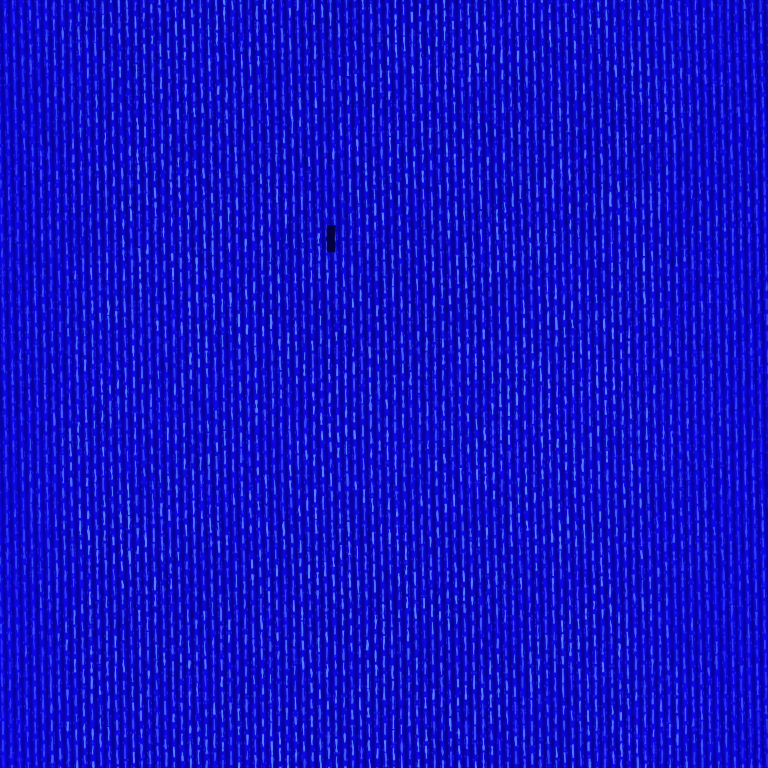
Write a WebGL 2 fragment shader that draws this texture.

```glsl
#version 300 es
precision highp float;
// Blue ribbed weave: fine leaning yarns with broken pale stitches and one dark flaw.

uniform vec2 u_resolution;
out vec4 fragColor;

const float COLUMNS = 94.5;
const float ROWS = 46.0;
const float LEAN = 0.02;                // sideways drift of the yarns per unit of height
const float STITCH_HALF_WIDTH = 0.105;  // in column widths
const float STITCH_HALF_LENGTH = 0.36;  // in row heights
const float COLUMN_STAGGER = 0.49;      // row shift from one column to the next
const float WOBBLE = 0.1;               // sideways waver of the stitches
const float FLECK_DENSITY = 0.15;
const float DYE_VARIATION = 0.13;       // broad unevenness of the yarn colour
const vec2 FLAW_CENTER = vec2(0.431, 0.689);
const vec2 FLAW_HALF_SIZE = vec2(0.0058, 0.0175);

const vec3 GROOVE = vec3(0.025, 0.005, 0.58);
const vec3 YARN = vec3(0.05, 0.025, 0.90);
const vec3 STITCH = vec3(0.33, 0.50, 1.0);
const vec3 FLECK = vec3(0.13, 0.16, 0.95);
const vec3 FLAW = vec3(0.01, 0.0, 0.24);

const float TAU = 6.2831853;

float hash(vec2 cell) {
  uvec2 q = uvec2(ivec2(cell) + 4096) * uvec2(1597u, 3571u);
  uint n = (q.x ^ (q.y << 8)) * 747796405u + 2891336453u;
  n = ((n >> ((n >> 28) + 4u)) ^ n) * 277803737u;
  n = (n >> 22) ^ n;
  return float(n >> 8) / 16777216.0;
}

float noise(vec2 p) {
  vec2 cell = floor(p);
  vec2 f = fract(p);
  f = f * f * (3.0 - 2.0 * f);
  float low = mix(hash(cell), hash(cell + vec2(1.0, 0.0)), f.x);
  float high = mix(hash(cell + vec2(0.0, 1.0)), hash(cell + vec2(1.0)), f.x);
  return mix(low, high, f.y);
}

// Coverage of a band around zero, softened over the given width.
float band(float d, float halfWidth, float soft) {
  return 1.0 - smoothstep(-soft, soft, abs(d) - halfWidth);
}

// Coverage of the broken stitch running along one column.
float stitch(float x, float y, float column, vec2 soft) {
  float along = y * ROWS + column * COLUMN_STAGGER + 0.2 * hash(vec2(column, 900.0));
  vec2 id = vec2(column, floor(along));
  float shift = (hash(id + 200.0) - 0.5) * 0.2;
  float halfLength = STITCH_HALF_LENGTH * mix(0.65, 1.25, hash(id + 400.0));
  float offset = 0.06 * (hash(id + 800.0) - 0.5);
  float waver = noise(vec2(column * 7.0, along * 3.0)) - 0.5;
  float swell = mix(0.55, 1.45, noise(vec2(column * 5.0 + 300.0, along * 4.7)));
  float across = band(x - offset - waver * WOBBLE, STITCH_HALF_WIDTH * swell, soft.x);
  float lengthwise = band(fract(along) - 0.5 - shift, halfLength, soft.y);
  return across * lengthwise * mix(0.45, 1.1, hash(id + 600.0));
}

void main() {
  vec2 uv = gl_FragCoord.xy / u_resolution;
  vec2 pixel = 1.0 / u_resolution;
  vec2 soft = max(vec2(0.07, 0.06), 0.55 * pixel * vec2(COLUMNS, ROWS));

  float u = (uv.x + LEAN * uv.y) * COLUMNS + 0.15 * (noise(uv * vec2(6.0, 5.0)) - 0.5);
  float column = floor(u);
  float x = fract(u) - 0.5;
  float sides = smoothstep(0.0, 0.15, uv.x) * (1.0 - smoothstep(0.78, 1.0, uv.x));

  // Rounded yarns between dark grooves, with uneven dye, richer toward both sides
  float ridge = 0.5 + 0.5 * cos(TAU * x);
  float grain = noise(vec2(u * 2.5, uv.y * ROWS * 3.0)) - 0.5;
  float dye = noise(uv * vec2(7.0, 5.0)) + 0.5 * noise(vec2(column, uv.y * 6.0)) - 0.75;
  float tone = ridge + 0.4 * grain + DYE_VARIATION * dye + 0.13 * (1.0 - sides);
  vec3 color = mix(GROOVE, YARN, clamp(tone + 0.05, -0.15, 1.05));

  // Small loose flecks beside the stitches
  vec2 speckle = vec2(u * 3.0, uv.y * ROWS * 5.0);
  float present = step(1.0 - FLECK_DENSITY, hash(floor(speckle) + 1200.0));
  float fleck = present * (1.0 - smoothstep(0.15, 0.6, length(fract(speckle) - 0.5)));
  color = mix(color, FLECK, 0.7 * fleck * smoothstep(0.02, 0.4, ridge));

  // Pale stitches, fainter toward both sides and in broad patches
  float patches = mix(0.85, 1.1, noise(uv * vec2(9.0, 6.0) + 40.0));
  float pale = stitch(x, uv.y, column, soft) * mix(0.5, 1.0, sides) * patches;
  color = mix(color, STITCH, min(pale, 1.0));

  // Single dark flaw with slightly ragged sides
  vec2 d = abs(uv - FLAW_CENTER) - FLAW_HALF_SIZE;
  d.x += 0.002 * (noise(uv * 180.0) - 0.5);
  float edge = max(0.0012, pixel.x);
  float flaw = 1.0 - smoothstep(-edge, edge, max(d.x, d.y));
  color = mix(color, FLAW, 0.95 * flaw);

  fragColor = vec4(color, 1.0);
}
```
